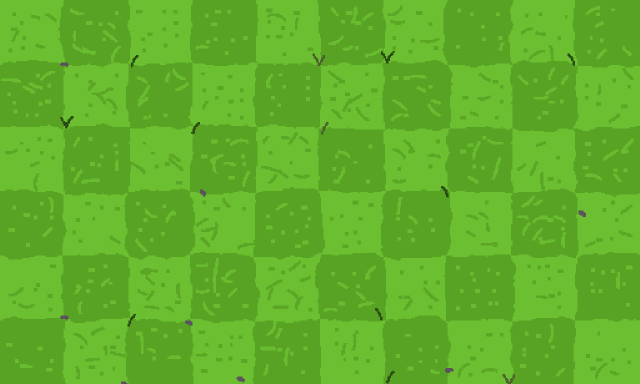
Write a Shadertoy shader that draws this pattern.

```glsl
// Pixelated grass checkerboard with ragged tile edges, blades, pebbles and twigs.

const vec2 TILES = vec2(10.0, 6.0);
const vec2 ART_GRID = vec2(512.0, 308.0);
const vec3 LIGHT_GRASS = vec3(0.42, 0.75, 0.19);
const vec3 DARK_GRASS = vec3(0.35, 0.64, 0.14);
const vec3 PEBBLE = vec3(0.36, 0.32, 0.37);
const vec3 TWIG = vec3(0.16, 0.30, 0.07);
const vec3 DRY_TWIG = vec3(0.30, 0.38, 0.17);

float hash(vec2 p, float seed) {
    vec3 q = fract(vec3(p.xyx + seed * 7.31) * vec3(0.1031, 0.1030, 0.0973));
    q += dot(q, q.yzx + 33.33);
    return fract((q.x + q.y) * q.z);
}

vec2 hash2(vec2 p, float seed) {
    return vec2(hash(p, seed), hash(p, seed + 0.53));
}

float noise(float x, float row, float seed) {
    float i = floor(x), f = fract(x);
    return mix(hash(vec2(i, row), seed), hash(vec2(i + 1.0, row), seed), f * f * (3.0 - 2.0 * f));
}

vec2 rotate(vec2 p, float angle) {
    float c = cos(angle), s = sin(angle);
    return vec2(c * p.x + s * p.y, c * p.y - s * p.x);
}

float segmentDistance(vec2 p, vec2 a, vec2 b) {
    vec2 d = b - a;
    return length(p - a - d * clamp(dot(p - a, d) / dot(d, d), 0.0, 1.0));
}

// Ragged displacement of one grid line; dark tiles tend to bulge outward
float edgeShift(float line, float along, float seed) {
    float f = fract(along), cell = floor(along);
    float wobble = noise(along * 5.0, line, seed) - 0.5
                 + 0.4 * (noise(along * 13.0, line, seed + 1.0) - 0.5);
    float side = mod(line + cell, 2.0) * 2.0 - 1.0;
    float plateau = smoothstep(0.0, 0.16, f) * smoothstep(1.0, 0.84, f);
    float bulge = (hash(vec2(line, cell), seed + 2.0) - 0.25) * plateau;
    return 0.065 * wobble + 0.06 * side * bulge;
}

// Specks and curved blades scattered over jittered slots in a tile
float grassMarks(vec2 p, vec2 tile) {
    float bladeShare = 0.55 * hash(tile, 3.0);
    float d = 1.0;
    for (int i = 0; i < 16; i++) {
        vec2 slot = vec2(float(i % 4), float(i / 4));
        vec2 id = tile * 4.0 + slot;
        if (hash(id, 4.0) > 0.62) continue;
        vec2 q = p - 0.12 - 0.19 * (slot + 0.15 + 0.7 * hash2(id, 5.0));
        if (hash(id, 6.0) < bladeShare) {
            q = rotate(q, (hash(id, 7.0) - 0.35) * 2.6);
            float halfLength = mix(0.05, 0.13, hash(id, 8.0));
            q.y -= (hash(id, 9.0) - 0.5) * 5.0 * q.x * q.x;
            d = min(d, segmentDistance(q, vec2(-halfLength, 0.0), vec2(halfLength, 0.0)) - 0.025);
        } else {
            q.x /= 1.0 + 0.6 * step(0.75, hash(id, 10.0));
            d = min(d, max(abs(q.x), abs(q.y)) - 0.029);
        }
    }
    return d;
}

float pebbleDistance(vec2 p, float tilt) {
    vec2 q = rotate(p, tilt);
    float body = length(q * vec2(0.8, 1.2)) - 0.043;
    return min(body, length(q - vec2(0.045, -0.015)) - 0.032);
}

float twigDistance(vec2 p, float lean, float forked) {
    vec2 joint = vec2(lean * 0.03, 0.0);
    float d = segmentDistance(p, vec2(0.0, -0.09), joint);
    d = min(d, segmentDistance(p, joint, vec2(lean * 0.09, 0.07)));
    float fork = segmentDistance(p, vec2(0.0, -0.08), vec2(-lean * 0.08, 0.06));
    return min(d, mix(1.0, fork, forked)) - 0.02;
}

// Sparse debris around the tile corners
vec3 addDebris(vec3 color, vec2 p) {
    vec2 corner = round(p);
    if (corner.x < 1.0 || corner.x >= TILES.x || hash(corner, 11.0) > 0.4) return color;
    vec2 q = p - corner;
    vec2 jitter = hash2(corner, 12.0) - 0.5;
    float shade = hash(corner, 13.0);
    if (hash(corner, 14.0) < 0.52) {
        float d = pebbleDistance(q - jitter * jitter * jitter * 2.8, (shade - 0.5) * 1.4);
        return mix(color, PEBBLE + 0.1 * step(0.8, shade), step(d, 0.0));
    }
    float lean = jitter.x > 0.0 ? 1.0 : -1.0;
    float d = twigDistance(q - jitter * 0.12 - vec2(0.0, 0.06), lean, step(0.6, hash(corner, 15.0)));
    return mix(color, mix(TWIG, DRY_TWIG, step(0.6, shade)), step(d, 0.0));
}

vec3 meadow(vec2 uv) {
    vec2 p = (floor(uv * ART_GRID) + 0.5) / ART_GRID * TILES;
    vec2 line = round(p);
    vec2 shift = vec2(edgeShift(line.x, p.y, 20.0), edgeShift(line.y, p.x, 30.0));
    vec2 tile = clamp(floor(p - shift), vec2(0.0), TILES - 1.0);
    float isLight = mod(tile.x + tile.y, 2.0);
    vec3 base = mix(DARK_GRASS, LIGHT_GRASS, isLight);
    vec3 other = mix(LIGHT_GRASS, DARK_GRASS, isLight);
    vec3 color = mix(base, other, 0.88 * step(grassMarks(p - tile, tile), 0.0));
    return addDebris(color, p);
}

void mainImage(out vec4 fragColor, in vec2 fragCoord) {
    // Four samples soften the block edges at other canvas sizes
    vec3 color = vec3(0.0);
    for (int i = 0; i < 4; i++) {
        vec2 offset = vec2(float(i % 2), float(i / 2)) * 0.5 - 0.25;
        color += meadow((fragCoord + offset) / iResolution.xy);
    }
    fragColor = vec4(color * 0.25, 1.0);
}
```
